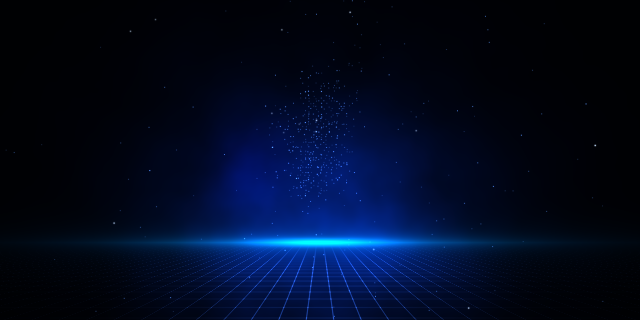
Give the GLSL for this background, as a Shadertoy shader.

```glsl
// A glowing cyan horizon over a perspective grid floor, under a dark blue haze.
// Gaussian lights build the glow, gradient noise breaks up the haze, and
// hashed cells scatter a leaning column of fine star dust.

#define HORIZON 0.242
#define VANISH_Y 0.318
#define GRID_STEP 0.086
#define ROW_DENSITY 2.65
#define GRID_GAIN 0.42
#define HAZE_COLOR vec3(0.008, 0.115, 0.43)
#define CORE_COLOR vec3(0.0, 0.62, 0.62)
#define BEAM_COLOR vec3(0.0, 0.30, 0.42)
#define RIM_COLOR vec3(0.0, 0.10, 0.19)
#define LINE_COLOR vec3(0.22, 0.42, 0.85)
#define DUST_COLOR vec3(0.35, 0.58, 0.95)

vec3 hash3(vec2 p) {
    vec3 q = fract(vec3(p.xyx) * vec3(0.1031, 0.1030, 0.0973));
    q += dot(q, q.yxz + 33.33);
    return fract((q.xxy + q.yzz) * q.zyx);
}

float gradientNoise(vec2 p) {
    vec2 cell = floor(p), f = fract(p);
    vec2 blend = f * f * f * (f * (f * 6.0 - 15.0) + 10.0);
    vec4 corners;
    for (int i = 0; i < 4; i++) {
        vec2 corner = vec2(i & 1, i >> 1);
        float angle = 6.2832 * hash3(cell + corner + 50.0).x;
        corners[i] = dot(vec2(cos(angle), sin(angle)), f - corner);
    }
    vec2 rows = mix(corners.xz, corners.yw, blend.x);
    return mix(rows.x, rows.y, blend.y);
}

float fbm(vec2 p) {
    float sum = 0.0, gain = 0.6;
    for (int i = 0; i < 4; i++) {
        sum += gain * gradientNoise(p);
        p = p * 2.03 + 7.1;
        gain *= 0.5;
    }
    return sum;
}

float gauss(vec2 offset, vec2 radius) {
    vec2 q = offset / radius;
    return exp(-dot(q, q));
}

// Chance of dust: a column that leans right as it rises
float dustColumn(vec2 p) {
    float rise = max(p.y - 0.45, 0.0);
    float center = -0.02 + 0.55 * rise * rise;
    float body = smoothstep(0.32, 0.46, p.y) * (1.0 - smoothstep(0.55, 0.86, p.y));
    float tail = 0.07 * smoothstep(0.5, 0.8, p.y);
    return (body + tail) * gauss(vec2(p.x - center, 0.0), vec2(0.085, 1.0));
}

// One hashed star per cell, kept where its hash falls under the chance
float stars(vec2 p, float cells, float columnChance, float fieldChance, float radius, float pixel) {
    vec2 cell = floor(p * cells);
    vec3 h = hash3(cell + cells + 300.0);
    vec2 center = (cell + 0.25 + 0.5 * h.xy) / cells;
    float field = fieldChance * gauss(center - vec2(0.0, 0.4), vec2(0.7, 0.6));
    float chance = columnChance * dustColumn(center) + field;
    float size = max(radius, 0.6 * pixel);
    float level = 0.25 + 0.75 * pow(fract(h.z * 91.7 + h.x), 2.0);
    return step(h.z, chance) * level * gauss(p - center, vec2(size));
}

float gridLine(float dist, float pixel) {
    return 1.0 - smoothstep(0.0, max(0.0025, 1.2 * pixel), dist);
}

vec3 floorGrid(vec2 p, float pixel) {
    float depth = VANISH_Y - p.y;
    float spacing = GRID_STEP * depth / VANISH_Y;
    float rowGap = depth * depth / ROW_DENSITY;
    float column = gridLine(abs(fract(p.x / spacing) - 0.5) * spacing, pixel);
    float row = gridLine(abs(fract(ROW_DENSITY / depth) - 0.5) * rowGap, pixel);
    row *= smoothstep(0.004, 0.014, rowGap);
    float fade = smoothstep(0.0, 0.08, HORIZON - p.y);
    float light = gauss(vec2(p.x, 0.0), vec2(0.38, 1.0)) + 0.07;
    float web = column + 0.3 * row + 0.7 * column * row;
    return LINE_COLOR * GRID_GAIN * web * fade * light;
}

void mainImage(out vec4 fragColor, in vec2 fragCoord) {
    float pixel = 1.0 / iResolution.y;
    vec2 p = (fragCoord - vec2(0.5 * iResolution.x, 0.0)) * pixel;
    vec2 q = p - vec2(0.0, HORIZON);

    // Blue haze, taller above the horizon than below
    float cloud = clamp(1.0 + 0.85 * fbm(p * 3.2), 0.4, 1.6);
    vec2 reach = q.y > 0.0 ? vec2(0.37, 0.34) : vec2(0.39, 0.23);
    vec3 color = vec3(0.0, 0.002, 0.009);
    color += HAZE_COLOR * cloud * gauss(q, reach);
    color += vec3(0.0, 0.012, 0.075) * cloud * gauss(p - vec2(0.0, 0.42), vec2(0.62, 0.48));
    color += vec3(0.0, 0.005, 0.13) * cloud * gauss(p - vec2(-0.22, 0.48), vec2(0.12, 0.13));

    // Floor and horizon lights
    if (q.y < 0.0) color += floorGrid(p, pixel);
    color += RIM_COLOR * exp(-abs(q.y) / 0.042) * gauss(vec2(q.x, 0.0), vec2(0.85, 1.0));
    color += BEAM_COLOR * exp(-abs(q.y) / 0.017) * gauss(vec2(q.x, 0.0), vec2(0.46, 1.0));
    color += CORE_COLOR * gauss(q, vec2(0.17, 0.012));

    // Fine dust, mid grains and a few bright sparks
    color += DUST_COLOR * 0.75 * stars(p, 125.0, 0.42, 0.006, 0.0013, pixel);
    color += DUST_COLOR * stars(p + 0.003, 80.0, 0.24, 0.006, 0.0018, pixel);
    color += vec3(0.8, 0.9, 1.0) * stars(p, 38.0, 0.045, 0.008, 0.0027, pixel);

    fragColor = vec4(clamp(color, 0.0, 1.0), 1.0);
}
```
